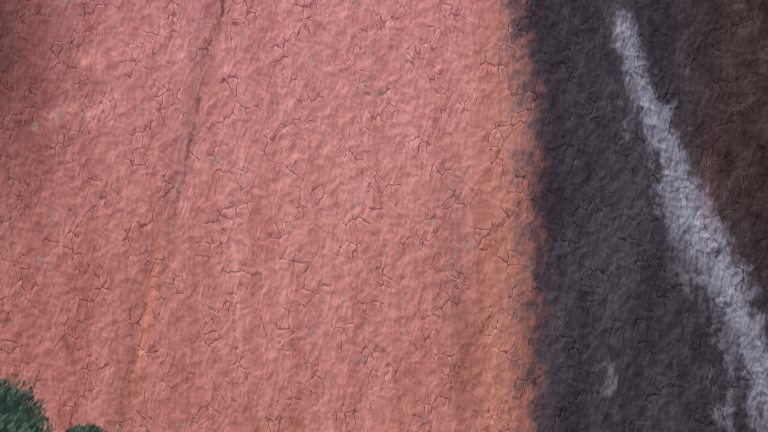
Reproduce this texture procedurally as a Shadertoy shader.

```glsl
// Weathered red rock wall with a dark water stain, a pale mineral streak and a corner shrub.

vec2 hash2(vec2 p) {
    p = vec2(dot(p, vec2(127.1, 311.7)), dot(p, vec2(269.5, 183.3)));
    return fract(sin(p) * 4375.85);
}

// Cellular noise: nearest distance, gap to the second nearest, cell random
vec3 cells(vec2 p) {
    vec2 base = floor(p), f = fract(p);
    float near = 9.0, second = 9.0, id = 0.0;
    for (int j = -1; j <= 1; j++)
    for (int i = -1; i <= 1; i++) {
        vec2 g = vec2(i, j), h = hash2(base + g);
        float d = length(g + h - f);
        if (d < near) { second = near; near = d; id = fract(h.x * 7.3 + h.y * 3.7); }
        else second = min(second, d);
    }
    return vec3(near, second - near, id);
}

// Layered sines, roughly -1 to 1
float waves(vec2 p) {
    float sum = 0.0, amp = 0.5;
    for (int i = 0; i < 5; i++) {
        sum += amp * sin(p.x + 1.7 * sin(p.y));
        p = mat2(1.6, 1.2, -1.2, 1.6) * p + 3.1;
        amp *= 0.6;
    }
    return sum;
}

vec2 warp(vec2 p) {
    return p + 0.010 * vec2(waves(p * 31.0), waves(p * 27.0 + 9.0));
}

// Flaky rock relief
float relief(vec2 p) {
    vec2 q = warp(p);
    return cells(q * vec2(34.0, 23.0)).x * 0.5
         + cells(q * vec2(85.0, 55.0) + 5.0).x * 0.45
         + 0.12 * waves(p * vec2(105.0, 70.0));
}

float spot(vec2 uv, vec2 center, vec2 size) {
    vec2 d = (uv - center) / size;
    return exp(-dot(d, d));
}

void mainImage(out vec4 fragColor, in vec2 fragCoord) {
    vec2 uv = fragCoord / iResolution.xy;
    vec2 p = fragCoord / iResolution.y;
    float broad = waves(p * vec2(9.0, 6.0));
    float drips = waves(p * vec2(48.0, 4.0) + 2.0);
    float grain = waves(p * vec2(60.0, 38.0));
    float fine = waves(p * vec2(130.0, 75.0) + 4.0);
    float light = relief(p) - relief(p + vec2(-0.003, 0.006));

    // Short broken flake edges, each with a lit rim
    vec2 q = warp(p) * vec2(40.0, 27.0);
    float gate = smoothstep(0.0, 0.5, waves(p * vec2(38.0, 30.0) + 7.0));
    float flake = gate * (1.0 - smoothstep(0.02, 0.13, cells(q).y));
    float rim = gate * (1.0 - smoothstep(0.02, 0.15, cells(q + vec2(-0.05, 0.14)).y));

    // Red wall: pinker above, warmer below and beside the stain
    vec3 wall = mix(vec3(0.69, 0.445, 0.415), vec3(0.705, 0.455, 0.45), uv.y);
    wall = mix(wall, vec3(0.67, 0.45, 0.38), 0.5 * spot(uv, vec2(0.66, 0.35), vec2(0.05, 0.6)));
    wall += 0.018 * broad + 0.03 * drips * (1.2 - 0.7 * uv.y) + 0.025 * grain + 0.03 * fine;
    wall += 0.05 * spot(uv, vec2(0.42, 0.75), vec2(0.22, 0.5));
    wall -= 0.04 * (1.0 - smoothstep(0.0, 0.24, uv.x));
    wall *= 1.0 - 0.4 * spot(uv, vec2(-0.01, 0.88), vec2(0.08, 0.28)) * (1.0 + 0.4 * broad);
    wall *= 1.0 - 0.13 * spot(uv, vec2(0.605 - 0.03 * uv.y, 0.3), vec2(0.018, 0.3));

    // Sunlit ledges at upper left
    float ledge = spot(uv, vec2(0.13, 0.87 + 0.5 * (uv.x - 0.13)), vec2(0.045, 0.018))
                + spot(uv, vec2(0.10, 0.74 + 0.3 * (uv.x - 0.10)), vec2(0.05, 0.025));
    wall += ledge * vec3(0.12, 0.10, 0.10) * (0.8 + 0.8 * grain);

    // Broken slanting crack and thin pale trails
    float crackX = uv.x - (0.165 + 0.125 * uv.y) + 0.004 * grain;
    float crackFade = smoothstep(0.3, 0.9, uv.y) * smoothstep(-0.5, 0.4, grain + drips);
    wall *= 1.0 - 0.36 * crackFade * exp(-pow(crackX / 0.004, 2.0));
    wall *= 1.0 - 0.09 * exp(-pow((crackX + 0.012) / 0.014, 2.0));
    wall += vec3(0.12, 0.07, 0.03) * spot(uv, vec2(0.165 + 0.1 * uv.y, 0.28), vec2(0.006, 0.2));
    wall += 0.07 * spot(uv, vec2(0.315 - 0.02 * uv.y, 0.33), vec2(0.004, 0.17));

    // Scattered grey chips
    vec3 chip = cells(warp(p) * vec2(28.0, 20.0));
    float chips = step(0.965, chip.z) * (1.0 - smoothstep(0.1, 0.3, chip.x));
    wall = mix(wall, vec3(0.57, 0.50, 0.47), 0.6 * chips);
    wall *= 1.0 + 0.42 * light - 0.24 * flake + 0.09 * rim;

    // Dark stain, browner toward the upper right
    vec3 stain = vec3(0.235, 0.205, 0.235) + 0.02 * broad + 0.03 * drips + 0.02 * grain + 0.02 * fine;
    stain += 0.045 * spot(uv, vec2(0.79, 0.65), vec2(0.035, 0.5));
    stain = mix(stain, vec3(0.23, 0.18, 0.18) + 0.04 * (broad + grain),
                smoothstep(0.86, 0.96, uv.x) * smoothstep(0.2, 0.6, uv.y));
    stain *= 1.0 + 0.65 * light - 0.3 * flake + 0.15 * rim;

    // Patchy mineral streak descending to the right
    float streakX = uv.x - 1.02 + 0.23 * uv.y + 0.012 * broad;
    float streakWidth = mix(0.032, 0.017, smoothstep(0.45, 0.97, uv.y));
    float streak = 1.0 - smoothstep(0.2, 1.4, abs(streakX) / streakWidth + 0.6 * grain + 0.3 * fine);
    streak *= 1.0 - smoothstep(0.94, 1.0, uv.y + 0.02 * grain);
    float flecks = spot(uv, vec2(0.94, 0.10), vec2(0.025, 0.18))
                 + spot(uv, vec2(0.90, 0.42), vec2(0.022, 0.12))
                 + 0.8 * spot(uv, vec2(0.795, 0.10), vec2(0.009, 0.10))
                 + 0.7 * spot(uv, vec2(0.81, 0.72), vec2(0.01, 0.08));
    flecks *= smoothstep(-0.1, 0.7, grain + 0.5 * drips);
    vec3 mineral = vec3(0.54, 0.53, 0.59) + 0.08 * grain + 0.07 * fine + 0.4 * light - 0.14 * flake;
    stain = mix(stain, mineral, clamp(0.9 * streak + 0.5 * flecks, 0.0, 0.92));
    stain += vec3(0.09, 0.05, 0.05) * spot(uv, vec2(0.925, 0.58), vec2(0.012, 0.13));

    // Ragged meeting of wall and stain
    float edge = uv.x - 0.69 + 0.02 * smoothstep(0.7, 1.0, uv.y) + 0.014 * grain + 0.01 * fine;
    vec3 color = mix(wall, stain, smoothstep(-0.036, 0.034, edge));

    // Leafy shrub in the lower left corner
    vec3 leaf = cells(mat2(0.8, 0.6, -0.6, 0.8) * p * vec2(130.0, 60.0) + 0.4 * grain);
    float bush = min(length(p / vec2(0.115, 0.125)), length((p - vec2(0.20, -0.01)) / vec2(0.05, 0.03)));
    float foliage = 1.0 - smoothstep(0.8, 1.1, bush + 0.4 * (leaf.x - 0.4) + 0.1 * fine);
    vec3 green = mix(vec3(0.15, 0.20, 0.18), vec3(0.37, 0.44, 0.37), leaf.z * (1.0 - leaf.x));
    fragColor = vec4(clamp(mix(color, green, foliage), 0.0, 1.0), 1.0);
}
```
